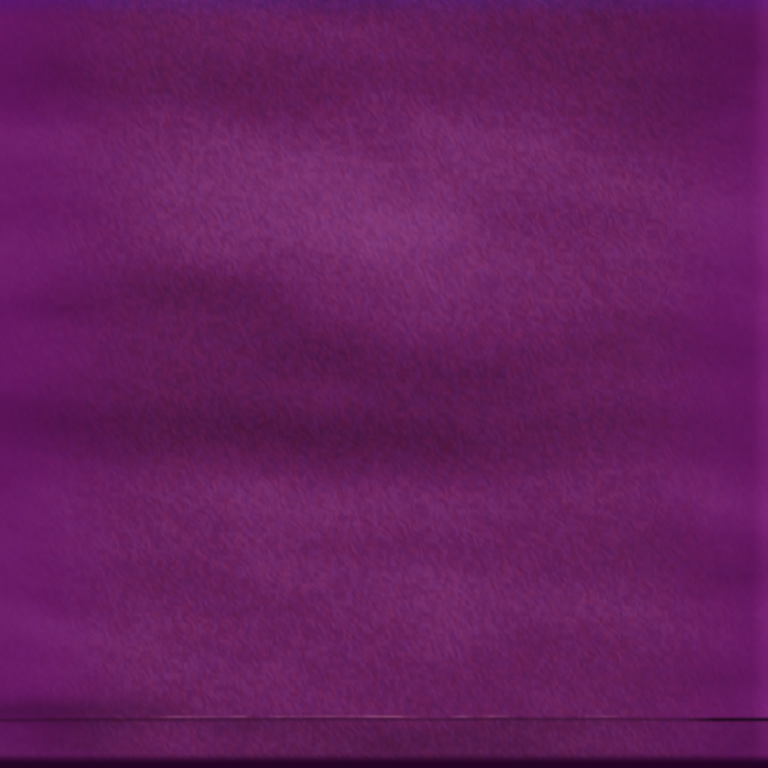
Reproduce this texture procedurally as a Shadertoy shader.

```glsl
// Purple brushed cloth: soft, mostly level folds under a fine slanted nap.
// Folds are Gaussian bands plus stretched noise; the nap is fine value noise
// that fades towards the smooth sides. A worn seam and dark hem lie below.

const vec3 SHADE_PURPLE = vec3(0.315, 0.088, 0.278);
const vec3 CLOTH_PURPLE = vec3(0.408, 0.124, 0.367);
const vec3 LIGHT_PURPLE = vec3(0.500, 0.205, 0.462);
const vec3 SIDE_PURPLE = vec3(0.405, 0.090, 0.390);
const vec3 HEM_DARK = vec3(0.150, 0.010, 0.150);
const vec3 THREAD_PINK = vec3(0.580, 0.300, 0.460);

const float SEAM_HEIGHT = 0.066;

// Integer hash of a lattice point, from 0 to 1.
float hash(vec2 cell, uint seed) {
    uvec2 q = uvec2(ivec2(cell) + 4096);
    uint h = q.x * 1597334677u ^ q.y * 3812015801u ^ seed * 2654435769u;
    h = (h ^ (h >> 15)) * 2246822519u;
    h = (h ^ (h >> 13)) * 3266489917u;
    return float((h ^ (h >> 16)) >> 8) / 16777216.0;
}

// Smooth value noise, from -1 to 1.
float noise(vec2 p, uint seed) {
    vec2 cell = floor(p);
    vec2 f = fract(p);
    f = f * f * (3.0 - 2.0 * f);
    float low = mix(hash(cell, seed), hash(cell + vec2(1, 0), seed), f.x);
    float high = mix(hash(cell + vec2(0, 1), seed), hash(cell + vec2(1, 1), seed), f.x);
    return 2.0 * mix(low, high, f.y) - 1.0;
}

float fbm(vec2 p, uint seed) {
    float sum = 0.0;
    float gain = 0.55;
    for (uint i = 0u; i < 4u; i++) {
        sum += gain * noise(p, seed + i);
        p = mat2(1.9, 0.25, -0.25, 1.9) * p + 7.3;
        gain *= 0.5;
    }
    return sum;
}

// Soft elliptical patch of light or shade.
float patchAt(vec2 p, vec2 centre, vec2 radius) {
    vec2 d = (p - centre) / radius;
    return exp(-dot(d, d));
}

float foldTone(vec2 uv) {
    vec2 p = uv + vec2(0.0, 0.022 * noise(uv * vec2(3.5, 5.0), 3u));
    float tone = 0.62 * patchAt(p, vec2(0.42, 0.73), vec2(0.42, 0.10));
    tone += 0.42 * patchAt(p, vec2(0.50, 0.70), vec2(0.13, 0.045));
    tone += 0.55 * patchAt(p, vec2(0.46, 0.355), vec2(0.32, 0.050));
    tone += 0.32 * patchAt(p, vec2(0.52, 0.19), vec2(0.45, 0.070));
    tone -= 0.70 * patchAt(p, vec2(0.19, 0.61), vec2(0.20, 0.035));
    tone -= 0.62 * patchAt(p, vec2(0.62, 0.54), vec2(0.38, 0.045));
    tone -= 0.78 * patchAt(p, vec2(0.34, 0.435), vec2(0.42, 0.042));
    tone -= 0.42 * patchAt(p, vec2(0.30, 0.90), vec2(0.32, 0.040));
    tone -= 0.60 * patchAt(p, vec2(0.88, 0.89), vec2(0.18, 0.10));
    tone += 0.50 * fbm(p * vec2(3.2, 12.0) + vec2(0.0, 1.8 * uv.x), 11u);
    return tone + 0.18 * fbm(uv * vec2(14.0, 24.0), 23u);
}

// Short, nearly upright hairs whose slant wanders across the cloth.
float napGrain(vec2 uv) {
    float slant = 0.25 + 0.25 * noise(uv * 6.0, 31u);
    vec2 p = vec2(uv.x + slant * 0.012 * noise(uv * 70.0, 32u), uv.y);
    p.x += 0.35 * p.y;
    return 0.62 * noise(p * vec2(215.0, 135.0), 33u)
         + 0.38 * noise(p * vec2(320.0, 230.0), 34u);
}

vec3 clothColor(float tone) {
    vec3 shaded = mix(CLOTH_PURPLE, SHADE_PURPLE, clamp(-tone, 0.0, 1.2));
    return mix(shaded, LIGHT_PURPLE, clamp(tone, 0.0, 1.2));
}

// Broken pink thread on a thin dark crease, dark alone at the right.
vec3 addSeam(vec3 color, vec2 uv) {
    float d = uv.y - SEAM_HEIGHT - 0.0015 * noise(vec2(uv.x * 9.0, 0.5), 41u);
    float strip = 1.0 - smoothstep(-0.008, 0.004, d);
    color *= 1.0 - strip * (0.10 + 0.08 * noise(uv * vec2(9.0, 30.0), 42u));
    float leftShade = 1.0 - smoothstep(0.05, 0.32, uv.x);
    color *= 1.0 - 0.22 * leftShade * exp(-pow((d - 0.008) / 0.016, 2.0));
    float rightEnd = smoothstep(0.88, 0.94, uv.x);
    color *= 1.0 - (0.22 + 0.40 * rightEnd) * exp(-pow((d + 0.003) / 0.0025, 2.0));
    float reach = smoothstep(0.19, 0.24, uv.x) * (1.0 - smoothstep(0.79, 0.82, uv.x));
    float wear = smoothstep(-0.45, 0.5, fbm(vec2(uv.x * 24.0, 2.5), 44u));
    float thread = exp(-pow((d - 0.0008) / 0.0018, 2.0));
    return mix(color, THREAD_PINK, 0.75 * reach * wear * thread);
}

void mainImage(out vec4 fragColor, in vec2 fragCoord) {
    vec2 uv = fragCoord / iResolution.xy;
    float sideDistance = min(uv.x, 1.0 - uv.x);
    float inner = smoothstep(0.0, 0.22, sideDistance + 0.03 * noise(uv * 5.0, 51u));

    // Folds and nap, with smoother and richer cloth at the sides.
    float tone = foldTone(uv) + mix(0.12, 0.42, inner) * napGrain(uv);
    vec3 color = clothColor(tone);
    color = mix(color, color + SIDE_PURPLE - CLOTH_PURPLE, 1.0 - inner);

    // Red and blue flecks in the yarn.
    float fleck = noise(uv * vec2(150.0, 110.0), 61u);
    color += vec3(0.013, -0.002, -0.018) * fleck * mix(0.35, 1.0, inner);

    // Cool top border and bright right border.
    color += vec3(-0.03, 0.0, 0.05) * smoothstep(0.975, 1.0, uv.y);
    color += vec3(0.06, 0.03, 0.06) * smoothstep(0.975, 1.0, uv.x);

    color = addSeam(color, uv);
    color = mix(HEM_DARK, color, smoothstep(0.005, 0.020, uv.y));
    fragColor = vec4(clamp(color, 0.0, 1.0), 1.0);
}
```
